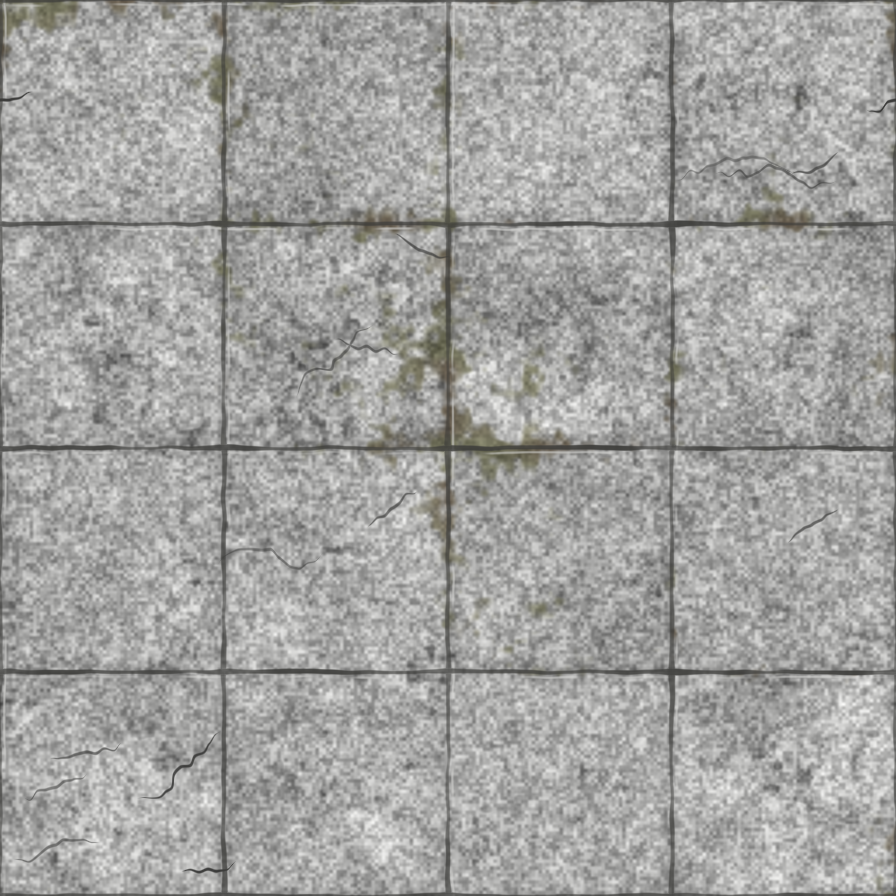
This texture is drawn by a WebGL 1 fragment shader. Its source:

```glsl
precision highp float;
// Weathered grey stone paving: a 4 by 4 grid of slabs with worn joints, moss and cracks.
uniform vec2 u_resolution;

const float TILES = 4.0;
const float JOINT_HALF_WIDTH = 0.0021;
const float JOINT_WOBBLE = 0.0026;
const float BEVEL_OFFSET = 0.0055;
const float CRACK_HALF_WIDTH = 0.0017;
const int CRACKS = 15;
const float STONE_TONE = 0.66;
const float GRAIN = 0.27;
const vec3 STONE_TINT = vec3(1.0, 1.0, 0.993);
const vec3 JOINT_COLOR = vec3(0.24, 0.24, 0.23);
const vec3 CRACK_COLOR = vec3(0.20, 0.20, 0.195);
const vec3 BEVEL_COLOR = vec3(0.83, 0.83, 0.82);
const vec3 MOSS_COLOR = vec3(0.37, 0.37, 0.25);
const vec3 RUST_COLOR = vec3(0.33, 0.27, 0.20);

float hash(vec2 p) {
  vec3 q = fract(vec3(p.xyx) * 0.1031);
  q += dot(q, q.yzx + 33.33);
  return fract((q.x + q.y) * q.z);
}

// Value noise that repeats once per unit square.
float noise(vec2 p, float cells) {
  p *= cells;
  vec2 i = mod(floor(p), cells);
  vec2 j = mod(i + 1.0, cells);
  vec2 f = fract(p);
  f = f * f * (3.0 - 2.0 * f);
  return mix(mix(hash(i + cells), hash(vec2(j.x, i.y) + cells), f.x),
             mix(hash(vec2(i.x, j.y) + cells), hash(j + cells), f.x), f.y);
}

float patches(vec2 p) {
  return 0.4 * noise(p, 8.0) + 0.35 * noise(p, 19.0) + 0.25 * noise(p, 41.0);
}

// Coverage of a soft line, given the distance to its centre.
float line(float d, float halfWidth, float soft) {
  return 1.0 - smoothstep(halfWidth - soft, halfWidth + soft, abs(d));
}

float stoneTone(vec2 p) {
  vec2 tile = mod(floor(p * TILES), TILES);
  float shade = hash(tile + 7.3);
  float roughness = mix(0.15, 0.42, hash(tile + 21.7));
  float tone = STONE_TONE + 0.05 * (shade - 0.5);
  tone += roughness * (patches(p + shade) - 0.5);
  tone += 0.10 * (noise(p, 67.0) - 0.5) + 0.18 * (noise(p, 131.0) - 0.5);
  tone += GRAIN * (noise(p, 257.0) - 0.5);
  // Pits gather in the rougher areas.
  float pits = smoothstep(0.62, 0.92, noise(p, 83.0)) * smoothstep(0.45, 0.7, patches(p + 0.37));
  return tone - 0.17 * pits;
}

// Tapered wandering cracks, clustered at the right and the lower left.
float cracks(vec2 p, float soft) {
  float cover = 0.0;
  for (int i = 0; i < CRACKS; i++) {
    float seed = float(i) + 1.0;
    vec2 rnd = vec2(hash(vec2(seed, 3.7)), hash(vec2(seed, 9.1)));
    float group = mod(seed, 3.0);
    vec2 center = group < 0.5 ? vec2(0.25, 0.26) * rnd
                : group < 1.5 ? vec2(0.82, 0.38) + vec2(0.19, 0.52) * rnd
                : vec2(0.27, 0.2) + vec2(0.42, 0.75) * rnd;
    float angle = mix(-0.25, 0.85, hash(vec2(seed, 15.3)));
    float reach = mix(0.025, 0.075, hash(vec2(seed, 27.9)));
    vec2 d = p - center;
    d -= floor(d + 0.5);
    vec2 q = vec2(dot(d, vec2(cos(angle), sin(angle))), dot(d, vec2(-sin(angle), cos(angle))));
    vec2 along = vec2(q.x, seed * 0.173);
    float bend = 0.024 * (noise(along, 29.0) - 0.5) + 0.009 * (noise(along, 97.0) - 0.5);
    float taper = max(0.0, 1.0 - q.x * q.x / (reach * reach));
    float strength = mix(0.4, 0.95, rnd.x) * smoothstep(0.0, 0.3, taper);
    cover = max(cover, strength * line(q.y - bend, CRACK_HALF_WIDTH * taper, soft));
  }
  return cover;
}

void main() {
  float size = min(u_resolution.x, u_resolution.y);
  vec2 p = fract(gl_FragCoord.xy / size);
  float soft = max(0.0011, 0.75 / size);

  // Signed offsets to the nearest vertical and horizontal joints.
  vec2 joint = (fract(p * TILES + 0.5) - 0.5) / TILES;
  vec2 wobble = vec2(noise(p, 45.0), noise(p + 0.41, 45.0)) - 0.5;
  vec2 edge = joint + JOINT_WOBBLE * wobble;
  float nearest = min(abs(joint.x), abs(joint.y));

  vec3 color = STONE_TINT * stoneTone(p);
  color *= 1.0 - 0.12 * exp(-nearest * 130.0);

  // Moss and rust creep from the joints, mostly toward the upper right.
  float damp = smoothstep(0.55, 0.95, p.x + p.y);
  float growth = 0.29 * exp(-nearest * 50.0) - 0.32 * (1.0 - damp)
               + 0.5 * noise(p + 0.13, 7.0) + 0.35 * noise(p, 37.0) + 0.3 * noise(p, 109.0);
  float moss = smoothstep(0.80, 1.08, growth);
  float rust = smoothstep(0.4, 0.75, noise(p + 0.29, 23.0)) * exp(-nearest * 45.0);
  color = mix(color, mix(MOSS_COLOR, RUST_COLOR, rust) * (0.65 + 0.55 * color.r), 0.72 * moss);

  // Chipped pale bevels on the left and top of each slab.
  vec2 chips = smoothstep(0.38, 0.72, vec2(noise(p + 0.17, 27.0), noise(p + 0.63, 27.0)));
  float bevel = max(chips.x * line(edge.x - BEVEL_OFFSET, 0.0012, soft),
                    chips.y * line(edge.y + BEVEL_OFFSET, 0.0012, soft));
  color = mix(color, BEVEL_COLOR, 0.6 * bevel);

  color = mix(color, CRACK_COLOR, cracks(p, soft));

  // Joints vary in depth and widen where slabs meet.
  float wear = noise(p + 0.53, 31.0);
  float corner = exp(-length(joint) * 75.0);
  float width = JOINT_HALF_WIDTH * (0.65 + 0.7 * wear + 0.8 * corner);
  float upright = mix(0.4, 0.8, wear) * line(edge.x, width, soft);
  float level = mix(0.55, 0.95, wear) * line(edge.y, width, soft);
  color = mix(color, JOINT_COLOR, max(upright, level));

  gl_FragColor = vec4(clamp(color, 0.0, 1.0), 1.0);
}
```
